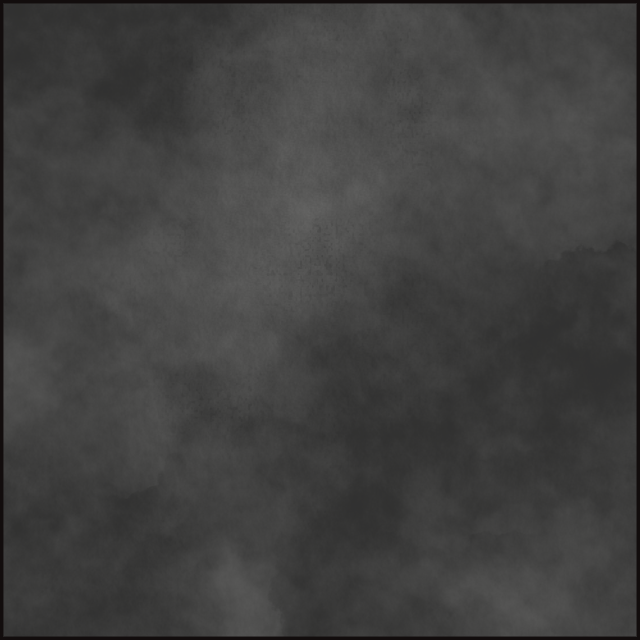
Give the GLSL for this texture, as a Shadertoy shader.

```glsl
float hash(vec2 p) {
    return fract(sin(dot(p, vec2(127.1, 311.7))) * 43758.5453);
}

float noise(vec2 p) {
    vec2 i = floor(p), f = fract(p);
    f = f * f * (3.0 - 2.0 * f);
    return mix(mix(hash(i), hash(i + vec2(1, 0)), f.x),
               mix(hash(i + vec2(0, 1)), hash(i + vec2(1, 1)), f.x), f.y);
}

float fbm(vec2 p) {
    float sum = 0.0, amp = 0.5;
    for (int i = 0; i < 6; i++) {
        sum += amp * noise(p);
        p = mat2(1.6, 1.2, -1.2, 1.6) * p + 17.3;
        amp *= 0.54;
    }
    return sum;
}

// Height of the paper tooth, slightly longer than wide
float tooth(vec2 p) {
    p = mat2(0.97, 0.24, -0.24, 0.97) * p;
    return 0.6 * noise(p * vec2(170.0, 110.0)) + 0.4 * noise(p * vec2(340.0, 250.0) + 9.0);
}

// Soft elliptical patch
float patchAt(vec2 p, vec2 center, vec2 radius) {
    vec2 d = (p - center) / radius;
    return exp(-dot(d, d));
}

// Stain with a crisp ragged rim that fades out along its normal
float tide(vec2 p, vec2 center, float angle, float halfLength) {
    vec2 n = vec2(cos(angle), sin(angle));
    vec2 q = p - center;
    float d = dot(q, n) + 0.08 * (fbm(p * 18.0) - 0.53);
    float along = dot(q, vec2(-n.y, n.x)) / halfLength;
    return smoothstep(0.0, 0.008, d) * exp(-max(d, 0.0) * 10.0 - along * along);
}

void mainImage(out vec4 fragColor, in vec2 fragCoord) {
    vec2 uv = fragCoord / iResolution.xy;
    vec2 warp = vec2(fbm(uv * 6.0 + 3.1), fbm(uv * 6.0 + 41.7)) - 0.53;
    vec2 p = uv + 0.13 * warp;

    // Broad light and dark areas
    vec2 tilted = p - vec2(0.465, 0.67);
    tilted.x -= 0.25 * tilted.y;
    float glow = patchAt(tilted, vec2(0), vec2(0.2, 0.33));
    float tone = 0.231 + 0.122 * glow;
    tone += 0.065 * patchAt(p, vec2(0.36, 0.06), vec2(0.07, 0.13));
    tone += 0.070 * patchAt(p, vec2(0.83, 0.07), vec2(0.18, 0.10));
    tone += 0.070 * patchAt(p, vec2(0.01, 0.42), vec2(0.06, 0.08));
    tone += 0.062 * patchAt(p, vec2(0.88, 0.79), vec2(0.20, 0.18));
    tone += 0.040 * patchAt(p, vec2(0.17, 0.58), vec2(0.20, 0.16));
    tone += 0.035 * patchAt(p, vec2(0.16, 0.30), vec2(0.16, 0.10));
    tone -= 0.030 * patchAt(p, vec2(0.88, 0.46), vec2(0.26, 0.17));
    tone -= 0.035 * patchAt(p, vec2(0.49, 0.23), vec2(0.14, 0.16));
    tone -= 0.035 * patchAt(p, vec2(0.19, 0.91), vec2(0.20, 0.14));

    // Cloudy mottling, from wide drifts to small blotches
    tone += 0.060 * (fbm(uv * 5.0 + 0.5 * warp + 8.0) - 0.53);
    tone += 0.085 * (fbm(uv * 12.0 + 2.0 * warp + 23.0) - 0.53);
    tone += 0.060 * (fbm(uv * 34.0 + 61.0) - 0.53);

    // Ragged water marks
    tone -= 0.045 * tide(uv, vec2(0.93, 0.61), -1.3, 0.10);
    tone -= 0.030 * tide(uv, vec2(0.22, 0.26), -1.2, 0.08);
    tone -= 0.036 * tide(uv, vec2(0.42, 0.05), 0.1, 0.08);
    tone -= 0.020 * tide(uv, vec2(0.76, 0.165), -1.5, 0.10);

    // Paper tooth lit from the side, fine grain and dark pitting
    float rough = 0.45 + 0.75 * glow;
    float relief = tooth(uv) - tooth(uv + vec2(0.0026, 0.0012));
    tone += 0.026 * rough * relief;
    tone += 0.016 * rough * (noise(uv * vec2(500.0, 460.0) + 9.0) - 0.5);
    float worn = smoothstep(0.35, 0.75, fbm(uv * 11.0 + 70.0));
    float pits = smoothstep(0.55, 0.85, noise(uv * vec2(270.0, 210.0) + 50.0));
    tone -= 0.032 * pits * worn * (0.15 + glow);

    // Nearly neutral grey with soft-limited shadows
    float lift = tone - 0.19;
    tone = 0.19 + 0.5 * (lift + sqrt(lift * lift + 0.0002));
    vec3 color = tone * vec3(1.0, 0.998, 0.988);

    // Thin dark frame
    vec2 toEdge = min(uv, 1.0 - uv);
    float inside = smoothstep(0.0044, 0.0064, min(toEdge.x, toEdge.y));
    fragColor = vec4(mix(vec3(0.07, 0.05, 0.05), color, inside), 1.0);
}
```
